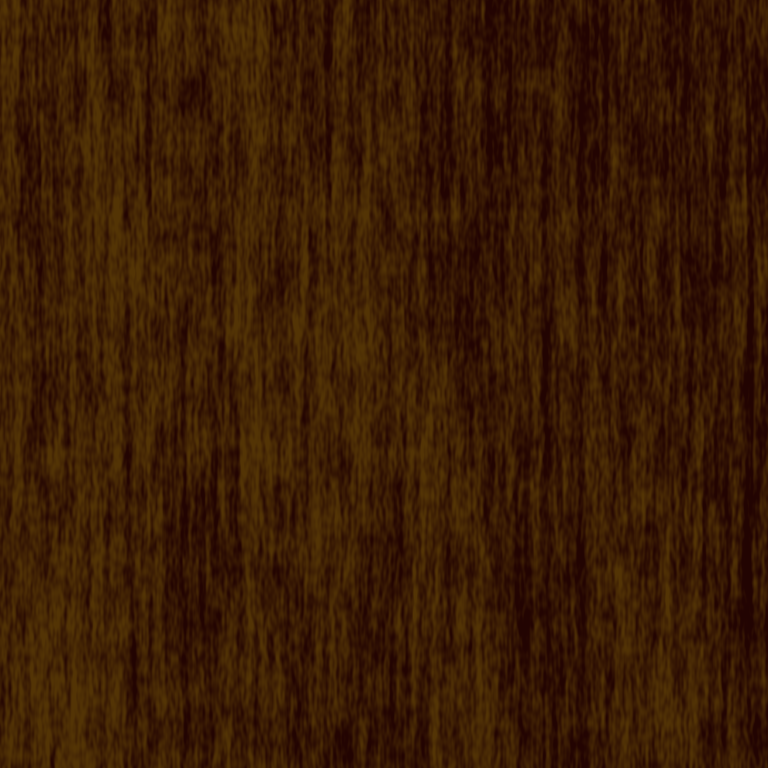
Reproduce this texture procedurally as a three.js fragment shader.

```glsl
// Dark walnut veneer with fine vertical grain, long veins and soft shaded bands.
varying vec2 vUv;

#define DARK_WOOD vec3(0.135, 0.015, 0.008)
#define LIGHT_WOOD vec3(0.315, 0.195, 0.020)
#define BASE_TONE 0.53
#define BAND_DEPTH 0.42
#define STREAK_DEPTH 0.50
#define FIBRE_DEPTH 0.66
#define FLECK_DEPTH 0.50
#define MOTTLE_DEPTH 0.24
#define VEIN_DEPTH 0.36
#define WAVER 0.005
#define SIDE_LIGHT 0.26

// Unit gradient at a lattice point.
vec2 latticeGradient(vec2 cell) {
  vec3 p = fract(cell.xyx * vec3(0.1031, 0.1030, 0.0973));
  p += dot(p, p.yzx + 33.33);
  float angle = 6.28318 * fract((p.x + p.y) * p.z);
  return vec2(cos(angle), sin(angle));
}

// Gradient noise, roughly -0.7 to 0.7.
float gradientNoise(vec2 p) {
  vec2 cell = floor(p);
  vec2 f = p - cell;
  vec2 blend = f * f * f * (f * (f * 6.0 - 15.0) + 10.0);
  vec2 e = vec2(1.0, 0.0);
  float a = dot(latticeGradient(cell), f);
  float b = dot(latticeGradient(cell + e.xy), f - e.xy);
  float c = dot(latticeGradient(cell + e.yx), f - e.yx);
  float d = dot(latticeGradient(cell + e.xx), f - e.xx);
  return mix(mix(a, b, blend.x), mix(c, d, blend.x), blend.y);
}

// Two octaves of noise, offset so that layers do not line up.
float layeredNoise(vec2 p, float seed) {
  float coarse = gradientNoise(p + seed * vec2(17.3, 9.7));
  float fine = gradientNoise(p * vec2(1.83, 2.17) + seed * vec2(5.9, 23.1));
  return 0.8 * coarse + 0.6 * fine;
}

void main() {
  // Let the grain lines waver slightly along their length.
  vec2 p = vUv;
  p.x += WAVER * gradientNoise(vUv * vec2(5.0, 2.5) + 40.0);

  // Broad shading, from bands down to single fibres.
  float bands = layeredNoise(p * vec2(9.0, 0.9), 1.0);
  float streaks = layeredNoise(p * vec2(46.0, 2.4), 2.0);
  float fibres = layeredNoise(p * vec2(112.0, 13.0), 3.0);
  float flecks = gradientNoise(p * vec2(223.0, 71.0) + 11.37);
  float mottle = layeredNoise(p * vec2(11.0, 14.0), 5.0);

  // Long thin dark veins.
  float vein = gradientNoise(p * vec2(64.0, 1.3) + 83.1);
  vein = smoothstep(0.18, 0.5, vein);

  float tone = BASE_TONE + SIDE_LIGHT * (0.5 - vUv.x);
  tone += BAND_DEPTH * bands + STREAK_DEPTH * streaks;
  tone += FIBRE_DEPTH * fibres + FLECK_DEPTH * flecks;
  tone += MOTTLE_DEPTH * mottle - VEIN_DEPTH * vein;

  // Soft limits keep the darkest pores and lightest fibres in range.
  tone = mix(clamp(tone, 0.0, 1.1), smoothstep(-0.15, 1.15, tone), 0.5);
  gl_FragColor = vec4(mix(DARK_WOOD, LIGHT_WOOD, tone), 1.0);
}
```
